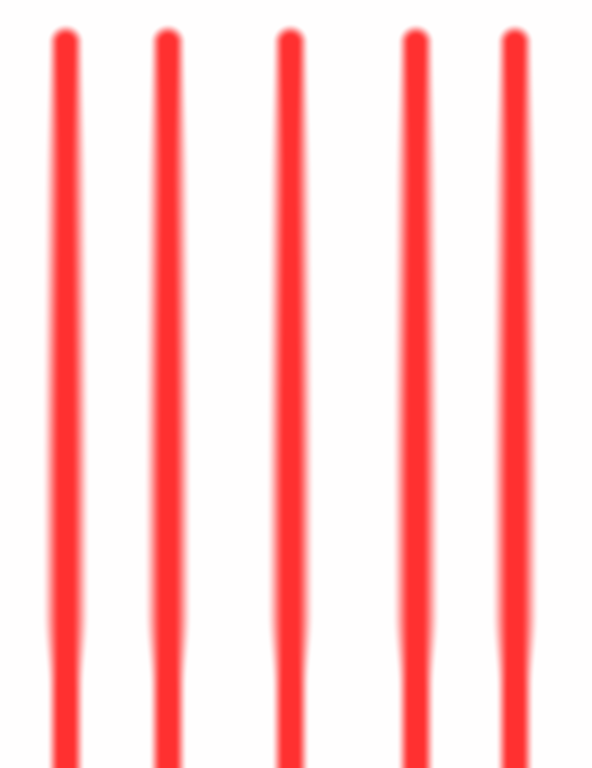
This pattern is drawn by a WebGL 2 fragment shader. Its source:

```glsl
#version 300 es
precision highp float;

#define STRIPES 5
#define SPACING 0.1462
#define CENTER_X -0.0072
#define SWAY 0.0153
#define SWAY_BIAS 0.0020
#define CAP_Y 0.945
#define TIP_RADIUS 0.0165
#define BODY_RADIUS 0.0197
#define FOOT_RADIUS 0.0170
#define SOFT_ENDS 0.0085
#define SOFT_BODY 0.0125

uniform vec2 u_resolution;
out vec4 fragColor;

const vec3 PAPER = vec3(1.0, 0.996, 0.996);
const vec3 RED = vec3(1.0, 0.19, 0.19);
const float HALF_PI = 1.570796;

// Uneven spacing: the stripes beside the middle one lean outward
float stripeCenter(float index) {
    float s = sin(index * HALF_PI);
    return CENTER_X + index * SPACING + SWAY * s + SWAY_BIAS * s * s;
}

// Swells from the tip down, then pinches into a straight foot
float stripeRadius(float y) {
    float body = mix(BODY_RADIUS, TIP_RADIUS, smoothstep(0.35, 0.96, y));
    return mix(FOOT_RADIUS, body, smoothstep(0.11, 0.20, y));
}

// Edges blur most along the body
float edgeSoftness(float y) {
    float body = smoothstep(0.10, 0.20, y) * (1.0 - smoothstep(0.75, 0.96, y));
    return max(mix(SOFT_ENDS, SOFT_BODY, body), 1.0 / u_resolution.y);
}

void main() {
    // Height runs from 0 to 1, x is centered in the same units
    vec2 p = gl_FragCoord.xy / u_resolution.y;
    p.x -= 0.5 * u_resolution.x / u_resolution.y;

    float radius = stripeRadius(p.y);
    float soft = edgeSoftness(p.y);
    float aboveCap = max(p.y - CAP_Y, 0.0);

    // Round-capped stripes running off the bottom edge
    float ink = 0.0;
    for (int i = 0; i < STRIPES; i++) {
        float index = float(i) - 0.5 * float(STRIPES - 1);
        float dist = length(vec2(p.x - stripeCenter(index), aboveCap)) - radius;
        ink = max(ink, 1.0 - smoothstep(-soft, soft, dist));
    }

    fragColor = vec4(mix(PAPER, RED, ink), 1.0);
}
```
